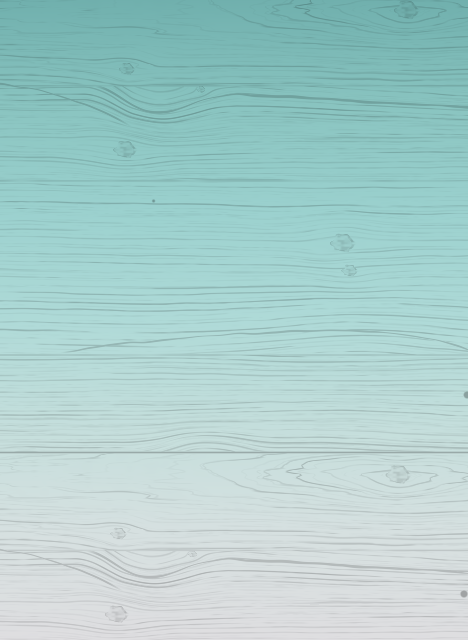
Reproduce this texture procedurally as a Shadertoy shader.

```glsl
// Painted wooden planks with knots and carved grain, fading from teal to pale grey.
#define GRAIN_DEPTH 0.17
#define FINE_DEPTH 0.055
#define VEIN_DEPTH 0.17
#define SEAM_DEPTH 0.10
#define COARSE_LINES 84.0
#define DENSE_LINES 120.0
#define LINE_WIDTH 0.0009
#define KNOT_SPREAD 0.72
#define REPEAT_START 0.707
#define REPEAT_SHIFT vec2(0.013, -0.726)

// Knots: centre x, depth from the top, reach of the bend, core radius
const vec4 knots[6] = vec4[6](
    vec4(0.635, 0.016, 0.030, 0.014), vec4(0.198, 0.108, 0.022, 0.009),
    vec4(0.195, 0.234, 0.035, 0.013), vec4(0.314, 0.140, 0.014, 0.005),
    vec4(0.535, 0.380, 0.036, 0.014), vec4(0.546, 0.423, 0.024, 0.009));
const vec3 spots[3] = vec3[3](
    vec3(0.730, 0.617, 0.0055), vec3(0.725, 0.928, 0.0055), vec3(0.240, 0.314, 0.0022));
const vec3 paint[7] = vec3[7](
    vec3(0.44, 0.69, 0.68), vec3(0.54, 0.77, 0.755), vec3(0.61, 0.82, 0.81),
    vec3(0.685, 0.855, 0.845), vec3(0.77, 0.872, 0.862), vec3(0.84, 0.88, 0.88),
    vec3(0.872, 0.87, 0.88));
const float seams[3] = float[3](0.134, 0.2826, 0.5547);

float hash(vec2 p) {
    vec3 q = fract(vec3(p.xyx) * 0.1031);
    q += dot(q, q.yzx + 33.33);
    return fract((q.x + q.y) * q.z);
}

float noise(vec2 p) {
    vec2 i = floor(p), f = fract(p);
    f = f * f * (3.0 - 2.0 * f);
    return mix(mix(hash(i), hash(i + vec2(1, 0)), f.x),
               mix(hash(i + vec2(0, 1)), hash(i + vec2(1, 1)), f.x), f.y);
}

float bump(float x, float centre, float width) {
    float d = (x - centre) / width;
    return exp(-d * d);
}

float plankIndex(float y) {
    float n = 0.0;
    for (int i = 0; i < 3; i++) n += step(seams[i], y);
    return n;
}

// Height of the long swooping vein in the second plank
float swoop(float x) {
    float right = 0.147 + 0.06 * max(x - 0.37, 0.0) + 0.028 * bump(x, 0.25, 0.065);
    return mix(0.132, right, smoothstep(0.13, 0.21, x));
}

// Bent height: each level of this field is one growth line
float growthField(vec2 p, float plank) {
    float g = p.y + 0.013 * (noise(vec2(p.x * 4.0, p.y * 9.0 + plank * 17.0)) - 0.5);
    g += 0.002 * (noise(vec2(p.x * 24.0, p.y * 70.0)) - 0.5);
    if (plank < 0.5) {
        float along = 0.066 * (1.0 - exp(-abs(p.x - 0.635) / 0.26));
        along += 0.006 * (noise(vec2(p.x * 14.0, p.y * 190.0)) - 0.5);
        g = length(vec2(along, g - 0.016));
    } else if (plank < 1.5) {
        g -= (swoop(p.x) - 0.147) * (1.0 - smoothstep(0.15, 0.25, p.y));
    } else if (plank < 2.5) {
        g += 0.02 * bump(p.x, 0.56, 0.17) * smoothstep(0.41, 0.52, p.y);
    } else {
        g += 0.024 * bump(p.x, 0.32, 0.07) * smoothstep(0.64, 0.70, p.y);
    }
    for (int i = 0; i < 6; i++) {
        vec2 d = (p - knots[i].xy) * vec2(0.6, 1.0);
        float same = 1.0 - step(0.5, abs(plankIndex(knots[i].y) - plank));
        g -= same * d.y * KNOT_SPREAD * exp(-dot(d, d) / (knots[i].z * knots[i].z));
    }
    return g;
}

// Thin worn lines of even width on the wall; slope is the field's steepness
float grainLines(float x, float g, float slope, float count, float seed, float pixel) {
    float q = g * count, row = floor(q);
    float rnd = hash(vec2(row + 40.0, seed));
    float d = (fract(q) - mix(0.25, 0.75, rnd)) / (count * max(slope, 0.15));
    float wear = noise(vec2(x * 7.0 + rnd * 50.0, row * 3.7 + seed));
    float nick = noise(vec2(x * 60.0, row * 5.3 + seed));
    float strength = smoothstep(0.1, 0.8, wear + 0.5 * (nick - 0.5)) * mix(0.4, 1.0, rnd);
    float width = LINE_WIDTH * mix(0.3, 1.2, wear);
    float dark = 1.0 - smoothstep(width - 0.5 * pixel, width + 0.7 * pixel, abs(d));
    float lip = 1.0 - smoothstep(0.0, 0.0016, abs(d - width - 0.002));
    return strength * (dark - 0.12 * lip);
}

float stroke(vec2 p, float height, float from, float to, float width, float pixel) {
    float w = width * mix(0.2, 1.1, noise(vec2(p.x * 28.0, 3.0)));
    float ends = smoothstep(from, from + 0.03, p.x) * (1.0 - smoothstep(to - 0.03, to, p.x));
    return ends * (1.0 - smoothstep(w - 0.5 * pixel, w + 0.8 * pixel, abs(p.y - height)));
}

void mainImage(out vec4 fragColor, in vec2 fragCoord) {
    float pixel = 1.0 / iResolution.y;
    vec2 wall = vec2(fragCoord.x, iResolution.y - fragCoord.y) * pixel;
    vec2 p = wall + REPEAT_SHIFT * step(REPEAT_START, wall.y);
    float plank = plankIndex(p.y);

    // Paint gradient
    float t = clamp(wall.y, 0.0, 0.9999) * 6.0;
    int stop = int(t);
    vec3 color = mix(paint[stop], paint[stop + 1], fract(t));

    // Growth lines and fine fibres
    float g = growthField(p, plank), e = 0.001;
    float slope = length(vec2(growthField(p + vec2(e, 0), plank) - g,
                              growthField(p + vec2(0, e), plank) - g)) / e;
    float count = abs(plank - 2.0) < 0.5 ? COARSE_LINES : DENSE_LINES;
    float shade = GRAIN_DEPTH * grainLines(p.x, g, slope, count, plank * 13.0 + 5.0, pixel);
    shade += FINE_DEPTH * grainLines(p.x * 2.0, g, slope, count * 1.7, plank * 7.0 + 31.0, pixel);
    shade += 0.012 * (noise(vec2(p.x * 60.0, g * 420.0)) - 0.5);

    // Long dark veins
    float ragged = 0.003 * (noise(vec2(p.x * 35.0, 8.0)) - 0.5);
    float dx = p.x - 0.55;
    float arch = 0.517 + dx * dx * (dx > 0.0 ? 0.9 : 0.16);
    float slant = 0.132 + p.x * (0.06 + 1.3 * p.x);
    float vein = stroke(p, arch + ragged, 0.09, 0.78, 0.0014, pixel);
    vein = max(vein, stroke(p, swoop(p.x) + ragged, 0.14, 0.78, 0.0020, pixel));
    vein = max(vein, stroke(p, slant + ragged, -0.05, 0.21, 0.0016, pixel));
    shade = max(shade, VEIN_DEPTH * vein);

    // Knot rims and hearts
    for (int i = 0; i < 6; i++) {
        vec2 d = (p - knots[i].xy) * vec2(0.82, 1.0);
        float core = knots[i].w;
        float r = (length(d) + core * 0.6 * (noise(d / core * 2.2 + 20.0) - 0.5)) / core;
        float rim = 1.0 - smoothstep(0.04, 0.18, abs(r - 0.9));
        float rough = noise(d / core * vec2(3.0, 4.0) + 40.0);
        shade = mix(shade, 0.02 + 0.11 * rough * rough, 1.0 - smoothstep(0.7, 1.0, r));
        shade = max(shade, rim * mix(0.0, 0.2, rough));
    }

    // Plank seams and nail spots
    for (int i = 0; i < 3; i++) {
        float gap = 1.0 - smoothstep(0.0003, 0.0006 + pixel, abs(p.y - seams[i]));
        shade = max(shade, SEAM_DEPTH * gap * mix(0.3, 1.2, noise(vec2(p.x * 30.0, float(i)))));
        float spot = length(wall - spots[i].xy) - spots[i].z;
        shade = max(shade, 0.27 * (1.0 - smoothstep(-pixel, pixel, spot)));
    }
    float joint = 1.0 - smoothstep(0.0004, 0.0007 + pixel, abs(wall.y - REPEAT_START));
    shade = max(shade, 0.24 * joint);

    fragColor = vec4(color * (1.0 - shade), 1.0);
}
```
